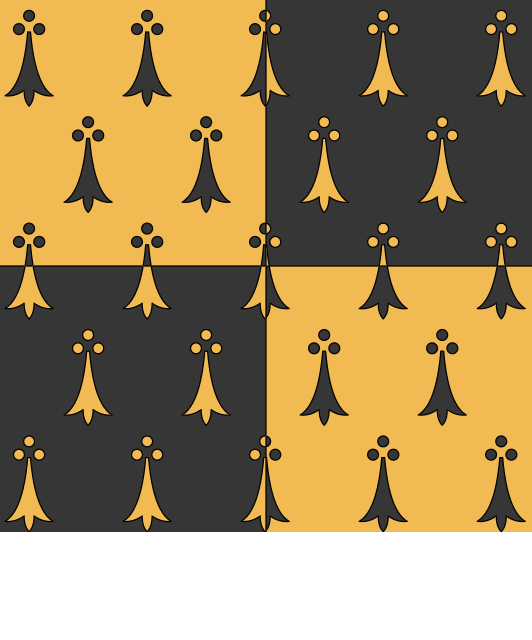
Reproduce this pattern procedurally as a WebGL 1 fragment shader.

```glsl
precision highp float;
// Counterchanged ermine: a gold and charcoal quartered square above a white band.
// Staggered rows repeat one mirrored motif, three spots over a flared tail whose
// Bezier outline is walked as short segments to get a signed distance.

uniform vec2 u_resolution;

const float SIDE = 640.0;              // design units across the canvas
const vec2 PITCH = vec2(142.0, 128.0); // motif spacing
const vec2 FIRST = vec2(35.0, 19.0);   // top spot of the first motif
const float LAST_ROW = 4.0;
const float LINE_WIDTH = 1.5;
const int STEPS = 12;

const vec3 GOLD = vec3(0.945, 0.729, 0.322);
const vec3 CHARCOAL = vec3(0.212);
const vec3 INK = vec3(0.0);
const vec3 PAPER = vec3(1.0);

// Coverage of the region where d < 0, smoothed over one pixel.
float cover(float d, float pixel) {
  return clamp(0.5 - d / pixel, 0.0, 1.0);
}

float strokeCover(float d, float width, float pixel) {
  return cover(abs(d) - 0.5 * width, pixel);
}

vec2 bezier(vec2 a, vec2 b, vec2 c, float t) {
  return mix(mix(a, b, t), mix(b, c, t), t);
}

// Folds one edge into x: squared distance, y: inside sign (ray towards +x).
vec2 addEdge(vec2 acc, vec2 p, vec2 a, vec2 b) {
  vec2 e = b - a;
  vec2 w = p - a;
  vec2 r = w - e * clamp(dot(w, e) / dot(e, e), 0.0, 1.0);
  bool spans = (a.y > p.y) != (b.y > p.y);
  float side = (w.x * e.y - w.y * e.x) * sign(e.y);
  float flip = (spans && side < 0.0) ? -1.0 : 1.0;
  return vec2(min(acc.x, dot(r, r)), acc.y * flip);
}

vec2 addCurve(vec2 acc, vec2 p, vec2 a, vec2 b, vec2 c) {
  vec2 from = a;
  for (int i = 1; i <= STEPS; i++) {
    vec2 to = bezier(a, b, c, float(i) / float(STEPS));
    acc = addEdge(acc, p, from, to);
    from = to;
  }
  return acc;
}

// Flared tail; p is already mirrored so that p.x >= 0, y points down.
float tailDistance(vec2 p) {
  vec2 neck = vec2(1.7, 19.5);
  vec2 barb = vec2(28.8, 96.2);
  vec2 notch = vec2(6.0, 89.8);
  vec2 tip = vec2(0.0, 108.6);
  vec2 acc = addEdge(vec2(1e6, 1.0), p, vec2(0.0, neck.y), neck);
  acc = addCurve(acc, p, neck, vec2(7.0, 83.0), barb);
  acc = addCurve(acc, p, barb, vec2(17.0, 97.5), notch);
  acc = addCurve(acc, p, notch, vec2(6.0, 102.5), tip);
  return sqrt(acc.x) * acc.y;
}

float ermineDistance(vec2 p) {
  p.x = abs(p.x);
  float spots = min(length(p), length(p - vec2(12.2, 16.0))) - 6.5;
  return min(spots, tailDistance(p));
}

// Position relative to the motif of the staggered cell holding p.
vec2 staggeredCell(vec2 p) {
  vec2 q = p - FIRST;
  float row = clamp(floor((q.y + 10.0) / PITCH.y), 0.0, LAST_ROW);
  q.x -= 0.5 * PITCH.x * mod(row, 2.0);
  q.x = mod(q.x + 0.5 * PITCH.x, PITCH.x) - 0.5 * PITCH.x;
  return vec2(q.x, q.y - row * PITCH.y);
}

void main() {
  float pixel = SIDE / u_resolution.x;
  vec2 p = vec2(gl_FragCoord.x, u_resolution.y - gl_FragCoord.y) * pixel;

  // Quartered field, with the motif taking the opposite colour.
  vec2 fromCentre = p - 0.5 * SIDE;
  bool goldField = fromCentre.x * fromCentre.y > 0.0;
  vec3 field = goldField ? GOLD : CHARCOAL;
  vec3 charge = goldField ? CHARCOAL : GOLD;

  float d = ermineDistance(staggeredCell(p));
  vec3 color = mix(field, charge, cover(d, pixel));

  // Motif outlines and the two dividing lines.
  float divider = min(abs(fromCentre.x), abs(fromCentre.y));
  float ink = max(strokeCover(d, LINE_WIDTH, pixel),
                  strokeCover(divider, LINE_WIDTH, pixel));
  color = mix(color, INK, ink);

  // White band below the square.
  color = mix(PAPER, color, cover(p.y - SIDE, pixel));
  gl_FragColor = vec4(color, 1.0);
}
```
